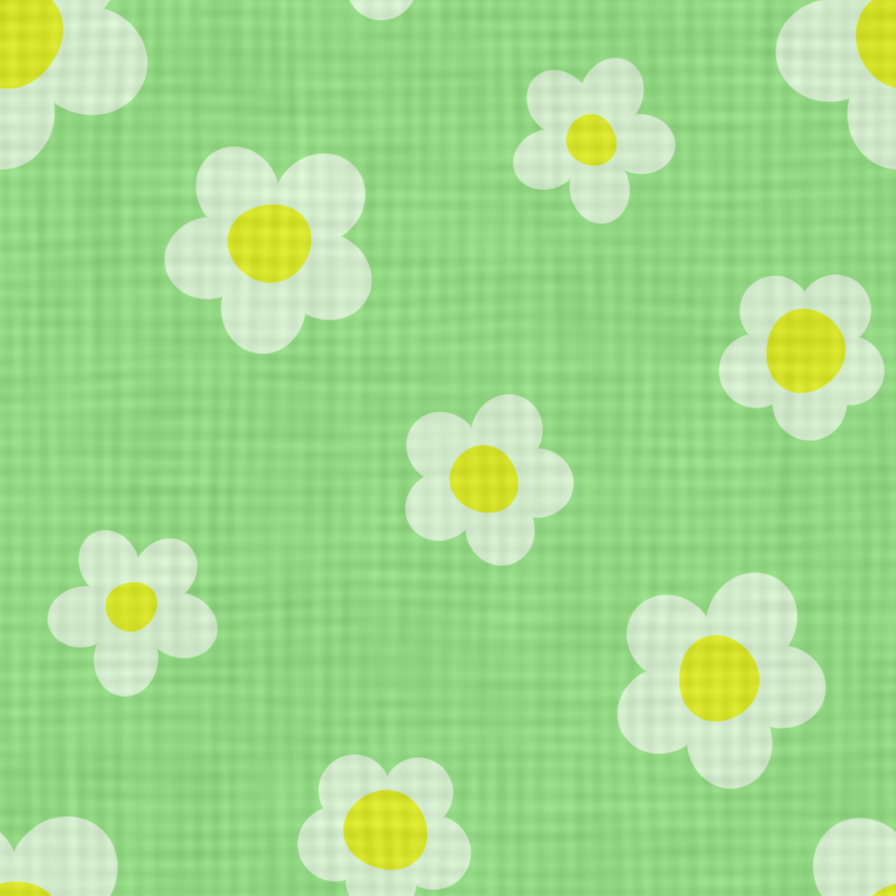
Reproduce this pattern procedurally as a three.js fragment shader.

```glsl
varying vec2 vUv;

float hash(vec2 p) {
  return fract(sin(dot(p, vec2(127.1, 311.7))) * 43758.5453);
}

float noise(vec2 p) {
  vec2 cell = floor(p);
  vec2 f = fract(p);
  f = f * f * (3.0 - 2.0 * f);
  return mix(mix(hash(cell), hash(cell + vec2(1.0, 0.0)), f.x),
             mix(hash(cell + vec2(0.0, 1.0)), hash(cell + vec2(1.0, 1.0)), f.x), f.y);
}

// Uneven threads that run along y
float threads(vec2 p) {
  float drift = 0.5 * noise(p * vec2(14.0, 5.0));
  float ridge = cos(6.2832 * (47.0 * p.x + drift));
  float strength = 0.3 + noise(p * vec2(47.0, 16.0));
  float slub = noise(p * vec2(62.0, 9.0) + 31.0) - 0.5;
  return ridge * strength + 1.3 * slub;
}

float fill(float d) {
  return 1.0 - smoothstep(-0.0013, 0.0013, d);
}

// Five rounded petals joined around a disc
float petals(vec2 p, float size, float width, float id) {
  float d = length(p) - 0.36 * size;
  for (int k = 0; k < 5; k++) {
    vec2 seed = vec2(id + 3.0, float(k) + 7.0);
    float angle = -1.55 + 1.2566 * float(k) + 0.45 * (hash(vec2(id, 19.0)) - 0.5)
                + 0.2 * (hash(seed) - 0.5);
    float reach = size * (0.95 + 0.1 * hash(seed + 40.0));
    vec2 axis = vec2(cos(angle), sin(angle));
    vec2 q = vec2(dot(p, axis), dot(p, vec2(-axis.y, axis.x))) / reach;
    float ellipse = length((q - vec2(0.58, 0.0)) / vec2(0.42, width)) - 1.0;
    d = min(d, ellipse * width * reach);
  }
  return d;
}

// Slightly lopsided disc
float heart(vec2 p, float radius, float id) {
  float angle = atan(p.y, p.x);
  float wobble = 0.035 * sin(2.0 * angle + id * 2.3) + 0.025 * sin(3.0 * angle + id * 4.1);
  return length(p) - radius * (1.0 + wobble);
}

void main() {
  vec3 color = vec3(0.567, 0.837, 0.507);

  // Daisies on a jittered slanted lattice that wraps at the borders
  for (int i = 0; i < 8; i++) {
    float id = float(i);
    vec2 jitter = vec2(hash(vec2(id, 3.0)), hash(vec2(id, 11.0))) - 0.5;
    vec2 center = vec2(0.04 + 0.375 * id, 0.125 * id - 0.03) + 0.06 * jitter;
    vec2 p = fract(vUv - center + 0.5) - 0.5;

    float size = 0.097 + 0.027 * (1.0 - mod(id, 2.0)) * (1.0 + cos(id * 0.7854));
    float heartShare = 0.38 + 0.09 * sin(id * 1.6);
    float width = 0.26 + 0.33 * heartShare;

    color = mix(color, vec3(0.817, 0.912, 0.792), fill(petals(p, size, width, id)));
    color = mix(color, vec3(0.83, 0.88, 0.16), fill(heart(p, size * heartShare, id)));
  }

  // Woven cloth shading
  float weave = threads(vUv) + threads(vUv.yx + 5.0);
  color += 0.021 * weave;

  gl_FragColor = vec4(clamp(color, 0.0, 1.0), 1.0);
}
```
